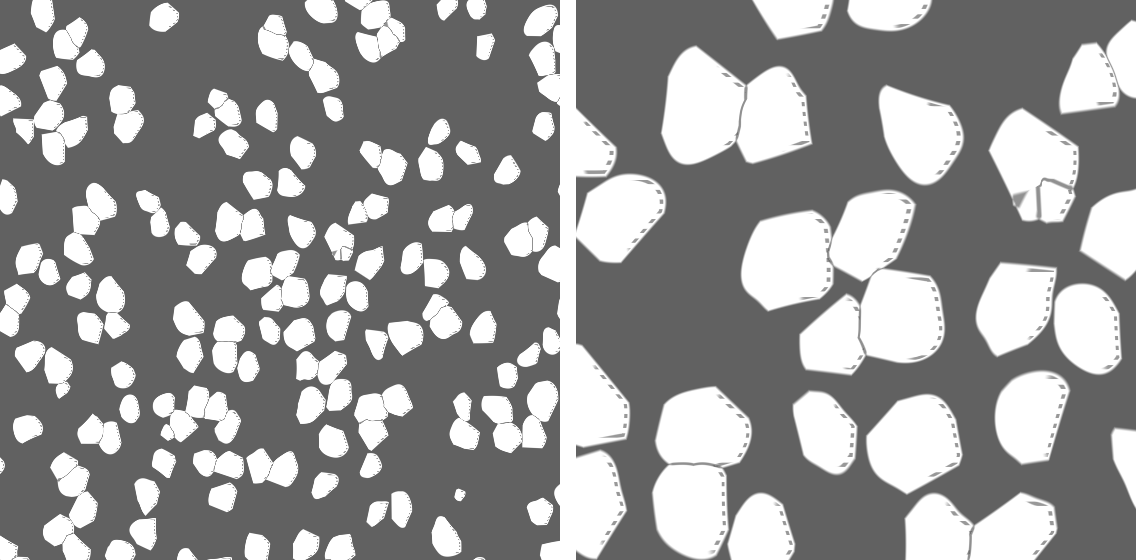
Left, the full canvas; right, a detail of the centre.
A three.js fragment shader for this pattern:

```glsl
// Scattered white grains on flat grey, some touching in small clusters.
// Cellular noise places one optional grain per cell; each is a wavy ellipse
// cut by straight facets, with thin seams at contacts and ticks on its right rim.

varying vec2 vUv;

const float TAU = 6.2831853;
const float CELLS = 16.0;
const float PRESENCE = 0.63;
const float JITTER = 0.8;
const vec2 GRAIN_RADII = vec2(0.0235, 0.0300);
const float EDGE = 0.0009;
const float SEAM_WIDTH = 0.0012;
const vec3 GROUND = vec3(0.38);
const vec3 GRAIN = vec3(1.0);

float hash(vec2 cell, float seed) {
  vec3 p = fract(vec3(cell.xyx + seed * 7.31) * vec3(0.1031, 0.1030, 0.0973));
  p += dot(p, p.yzx + 33.33);
  return fract((p.x + p.y) * p.z);
}

mat2 rotation(float angle) {
  float c = cos(angle), s = sin(angle);
  return mat2(c, -s, s, c);
}

// Approximate signed distance to one grain, negative inside.
float grainDistance(vec2 offset, vec2 cell) {
  float size = mix(0.78, 1.16, hash(cell, 3.0));
  size *= hash(cell, 4.0) < 0.03 ? 0.45 : 1.0;
  vec2 radii = size * GRAIN_RADII;
  radii.x *= mix(0.84, 1.14, hash(cell, 5.0));
  vec2 q = rotation((hash(cell, 6.0) - 0.5) * 1.7) * offset / radii;

  // Taper towards one end, then ripple the outline.
  q.x *= 1.0 + (hash(cell, 7.0) - 0.5) * 0.6 * clamp(q.y, -1.2, 1.2);
  float angle = atan(q.y, q.x);
  float outline = 1.0
    + 0.07 * sin(2.0 * angle + TAU * hash(cell, 8.0))
    + 0.10 * hash(cell, 9.0) * sin(3.0 * angle + TAU * hash(cell, 10.0))
    + 0.05 * hash(cell, 11.0) * sin(5.0 * angle + TAU * hash(cell, 12.0));
  float d = length(q) - outline;

  // Straight facets.
  for (int i = 0; i < 3; i++) {
    float seed = 13.0 + 2.0 * float(i);
    float turn = TAU * (float(i) + hash(cell, seed)) / 3.0;
    float reach = mix(0.70, 1.0, hash(cell, seed + 1.0));
    d = max(d, dot(q, vec2(cos(turn), sin(turn))) - reach);
  }
  return d * min(radii.x, radii.y);
}

// Nearest distance, second nearest, and how far right of its centre we are.
vec3 nearestGrains(vec2 uv) {
  vec2 home = floor(uv * CELLS);
  vec3 found = vec3(1.0, 1.0, 0.0);
  for (int y = -1; y <= 1; y++) {
    for (int x = -1; x <= 1; x++) {
      vec2 cell = home + vec2(float(x), float(y));
      if (hash(cell, 0.0) > PRESENCE) continue;
      vec2 jitter = vec2(hash(cell, 1.0), hash(cell, 2.0)) - 0.5;
      vec2 offset = uv - (cell + 0.5 + JITTER * jitter) / CELLS;
      float d = grainDistance(offset, cell);
      if (d < found.x) {
        found = vec3(d, found.x, offset.x / max(length(offset), 0.0001));
      } else {
        found.y = min(found.y, d);
      }
    }
  }
  return found;
}

// Short ticks just inside the right-hand rim.
float rimTicks(float d, float side, float y) {
  float band = 1.0 - smoothstep(0.0005, 0.0013, abs(d + 0.0022));
  float dashes = smoothstep(-0.1, 0.5, sin(y * TAU / 0.0058));
  return band * dashes * smoothstep(0.25, 0.45, side);
}

void main() {
  vec3 grains = nearestGrains(vUv);
  float cover = 1.0 - smoothstep(-EDGE, EDGE, grains.x);

  // Grey seam where two overlapping grains meet.
  float seam = 1.0 - smoothstep(0.4 * SEAM_WIDTH, 1.6 * SEAM_WIDTH, grains.y - grains.x);
  seam *= 1.0 - smoothstep(-EDGE, EDGE, grains.y);
  cover *= 1.0 - 0.7 * seam;
  cover *= 1.0 - 0.65 * rimTicks(grains.x, grains.z, vUv.y);

  gl_FragColor = vec4(mix(GROUND, GRAIN, cover), 1.0);
}
```
